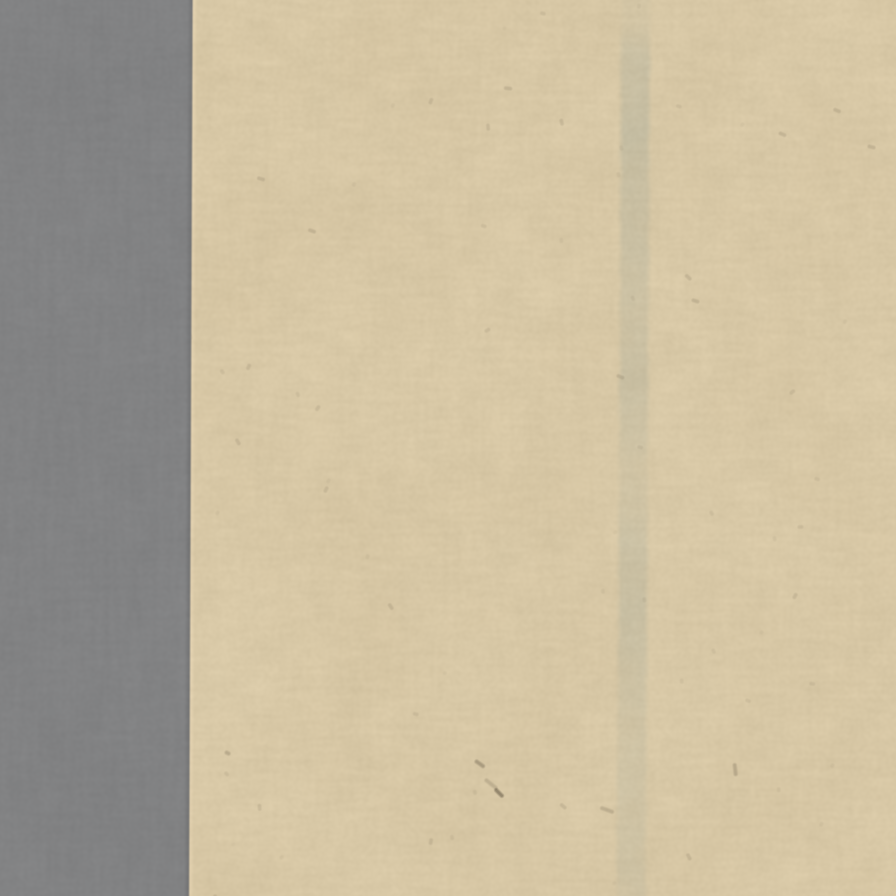
A Shadertoy shader for this texture:

```glsl
#define PAPER vec3(0.845, 0.782, 0.648)
#define BACKING vec3(0.508, 0.510, 0.514)
#define STAIN vec3(0.765, 0.735, 0.630)
#define FLECK vec3(0.50, 0.45, 0.36)
#define EDGE_X 0.2110
#define EDGE_LEAN 0.0040
#define STRIPE_X 0.7045
#define STRIPE_LEAN 0.0050
#define STRIPE_HALF 0.0165
#define GRAIN 0.020
#define MOTTLE 0.024
#define FLECK_CELLS 22.0

vec2 hash2(vec2 p) {
    vec3 q = fract(vec3(p.xyx) * vec3(0.1031, 0.1030, 0.0973));
    q += dot(q, q.yzx + 33.33);
    return fract((q.xx + q.yz) * q.zy);
}

float gradDot(vec2 cell, vec2 corner, vec2 f) {
    float a = 6.28318 * hash2(cell + corner).x;
    return dot(vec2(cos(a), sin(a)), f - corner);
}

float gradientNoise(vec2 p) {
    vec2 i = floor(p), f = fract(p);
    vec2 u = f * f * f * (f * (f * 6.0 - 15.0) + 10.0);
    float low = mix(gradDot(i, vec2(0, 0), f), gradDot(i, vec2(1, 0), f), u.x);
    float high = mix(gradDot(i, vec2(0, 1), f), gradDot(i, vec2(1, 1), f), u.x);
    return mix(low, high, u.y);
}

float fbm(vec2 p) {
    float sum = 0.0, amp = 0.6;
    for (int k = 0; k < 4; k++) {
        sum += amp * gradientNoise(p);
        p = p * 2.03 + 17.3;
        amp *= 0.55;
    }
    return sum;
}

float segmentDist(vec2 p, vec2 a, vec2 b) {
    vec2 pa = p - a, ba = b - a;
    return length(pa - ba * clamp(dot(pa, ba) / dot(ba, ba), 0.0, 1.0));
}

// Short soft fibre, one per some cells of a jittered grid
float scatteredFlecks(vec2 uv) {
    vec2 base = floor(uv * FLECK_CELLS);
    float ink = 0.0;
    for (int y = -1; y <= 1; y++)
    for (int x = -1; x <= 1; x++) {
        vec2 cell = base + vec2(x, y);
        vec2 kind = hash2(cell + 71.0);
        vec2 c = (cell + hash2(cell)) / FLECK_CELLS;
        float a = 6.28318 * kind.y;
        vec2 h = vec2(cos(a), sin(a)) * 0.0025 * kind.y;
        float d = segmentDist(uv, c - h, c + h + 0.0002);
        ink += step(0.80, kind.x) * (0.1 + 0.3 * kind.y) * smoothstep(0.0035, 0.0005, d);
    }
    return min(ink, 1.0);
}

float fibre(vec2 uv, vec2 a, vec2 b) {
    return smoothstep(0.0038, 0.0004, segmentDist(uv, a, b));
}

void mainImage(out vec4 fragColor, in vec2 fragCoord) {
    vec2 uv = fragCoord / iResolution.xy;
    float pixel = 1.0 / iResolution.x;

    // Shared grain and woven threads
    float grain = gradientNoise(uv * 190.0) + 0.6 * gradientNoise(uv * 97.0 + 40.0);
    float weft = gradientNoise(uv * vec2(22.0, 150.0));
    float warp = gradientNoise(uv * vec2(130.0, 14.0) + 9.0);
    float cloud = fbm(uv * 6.0 + 3.0);
    float patches = fbm(uv * 24.0 + 61.0);

    // Paper with broad blotches and fine fibres
    vec3 paper = PAPER + MOTTLE * cloud * vec3(0.8, 0.9, 1.0);
    paper += 0.022 * patches * vec3(1.0, 0.9, 0.85);
    paper += GRAIN * (0.65 * grain + 0.7 * weft + 0.35 * warp);

    // Faint vertical stain, uneven along its length
    float stripeX = STRIPE_X + STRIPE_LEAN * uv.y;
    float stripeD = abs(uv.x - stripeX) + 0.002 * gradientNoise(uv * 60.0);
    float stripe = smoothstep(STRIPE_HALF + 0.004, STRIPE_HALF - 0.005, stripeD);
    float strength = 0.60 + 0.5 * gradientNoise(vec2(3.7, uv.y * 8.0)) + 0.3 * patches;
    strength += 0.20 * smoothstep(0.14, 0.0, abs(uv.y - 0.85));
    strength *= mix(1.0, 0.4, smoothstep(0.93, 0.98, uv.y));
    vec3 stainShift = STAIN - PAPER;
    paper += stainShift * stripe * clamp(strength, 0.0, 1.0);

    // Specks: scattered ones, then the darker lower fibres
    float ink = 0.6 * scatteredFlecks(uv);
    ink += 0.50 * fibre(uv, vec2(0.532, 0.150), vec2(0.539, 0.145));
    ink += 0.28 * fibre(uv, vec2(0.543, 0.129), vec2(0.553, 0.121));
    ink += 0.75 * fibre(uv, vec2(0.554, 0.118), vec2(0.560, 0.112));
    ink += 0.35 * fibre(uv, vec2(0.820, 0.146), vec2(0.821, 0.136));
    ink += 0.35 * fibre(uv, vec2(0.253, 0.160), vec2(0.255, 0.159));
    ink += 0.30 * fibre(uv, vec2(0.672, 0.098), vec2(0.683, 0.094));
    paper = mix(paper, FLECK, min(ink, 1.0));

    // Grey backing board
    vec3 backing = BACKING + 0.012 * cloud + 0.010 * patches;
    backing += GRAIN * (0.45 * grain + 0.4 * weft + 0.5 * warp);

    // Sheet edge: thin shadow outside, pale rim inside
    float edge = uv.x - (EDGE_X + EDGE_LEAN * uv.y);
    backing -= 0.055 * smoothstep(0.007, 0.0, -edge);
    paper += vec3(0.035, 0.030, 0.030) * smoothstep(0.006, 0.001, edge);
    float soft = max(pixel, 0.0016);
    vec3 colour = mix(backing, paper, smoothstep(-soft, soft, edge));

    fragColor = vec4(clamp(colour, 0.0, 1.0), 1.0);
}
```
